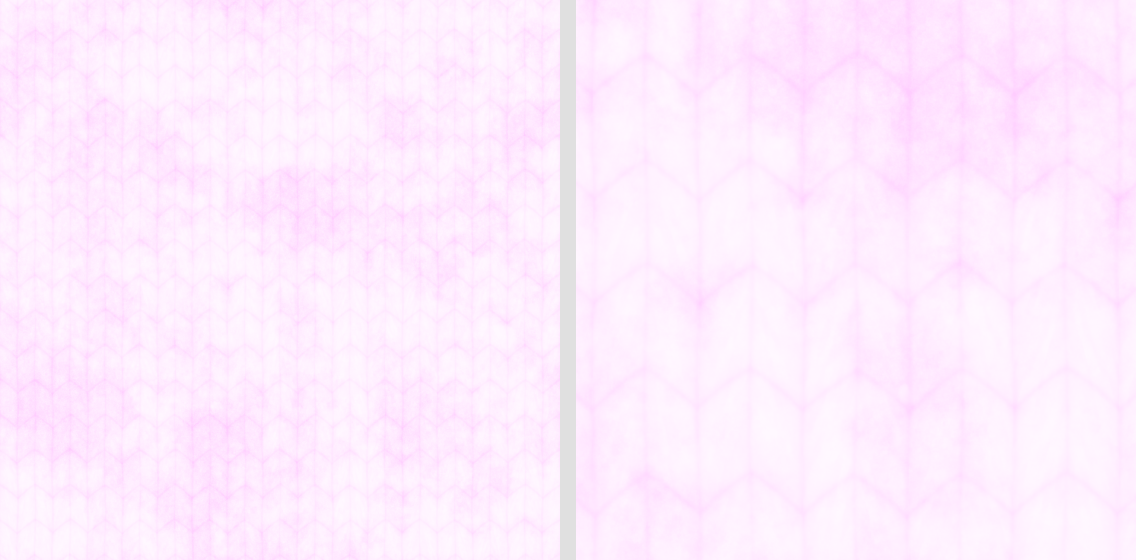
Left, the full canvas; right, a detail of the centre.
Write a WebGL 2 fragment shader that draws this texture.

```glsl
#version 300 es
precision highp float;
// Pale pink knitted fabric: 16 by 16 V-shaped stitches outlined by soft seams.
// Seams come from distances to mirrored columns and curved chevrons; the worn
// blotches and slanted fibres come from layered, smoothed cellular noise.

uniform vec2 u_resolution;
out vec4 fragColor;

const float STITCHES = 16.0;
const float ROW_OFFSET = 0.146;    // height of chevron peaks within a row
const float CHEVRON_DROP = 0.38;   // fall from peak to valley, in rows
const vec3 LIGHT_YARN = vec3(1.0, 0.966, 1.0);
const vec3 DARK_YARN = vec3(1.0, 0.80, 1.0);

vec3 hash3(vec2 p) {
    vec3 q = fract(p.xyx * vec3(0.1031, 0.1030, 0.0973));
    q += dot(q, q.yzx + 33.33);
    return fract((q.xxy + q.yzz) * q.zyx);
}

// Random value per cell, blended by distance to the jittered cell points.
float cellNoise(vec2 p, vec2 period, float seed) {
    vec2 cell = floor(p);
    vec2 local = p - cell;
    float total = 0.0;
    float weightSum = 0.0;
    for (int j = -1; j <= 1; j++) {
        for (int i = -1; i <= 1; i++) {
            vec2 neighbour = vec2(i, j);
            vec3 h = hash3(mod(cell + neighbour, period) + seed);
            vec2 r = neighbour + 0.15 + 0.7 * h.xy - local;
            float weight = exp(-6.0 * dot(r, r));
            total += weight * h.z;
            weightSum += weight;
        }
    }
    return total / weightSum;
}

// Octaves of cellular noise that tile over the unit square.
float cloud(vec2 uv, float frequency, float gain, float seed) {
    float total = 0.0;
    float amplitude = 1.0;
    float amplitudeSum = 0.0;
    for (int octave = 0; octave < 6; octave++) {
        total += amplitude * cellNoise(uv * frequency, vec2(frequency), seed);
        amplitudeSum += amplitude;
        amplitude *= gain;
        frequency *= 2.0;
        seed += 17.0;
    }
    return total / amplitudeSum;
}

// Thin core line with a wide soft halo.
float seam(float dist, float core, float halo) {
    float line = 1.0 - smoothstep(0.0, core, dist);
    return 0.35 * line + 0.65 * exp(-dist / halo);
}

// Shade of the seams around one stitch half.
float stitchSeams(vec2 p) {
    float side = 2.0 * abs(p.x - round(p.x));   // 0 at peak, 1 at valley
    float row = p.y - ROW_OFFSET + CHEVRON_DROP * pow(side, 1.2);
    float chevron = 0.82 * abs(row - round(row));
    float valley = 0.5 * (1.0 - side);
    float peak = 0.5 * side;
    return 0.27 * seam(valley, 0.05, 0.09)
         + 0.20 * seam(peak, 0.045, 0.07)
         + 0.27 * seam(chevron, 0.055, 0.09);
}

// Fine strands, mirrored so they lean along both arms of each V.
float fibres(vec2 p) {
    float mirrored = abs(p.x - round(p.x));
    vec2 strand = vec2(mirrored + 0.25 * p.y, p.y) * vec2(16.0, 4.0);
    strand.x += 60.0 * round(p.x);
    return cellNoise(strand, vec2(4096.0), 91.0) - 0.5;
}

void main() {
    vec2 uv = gl_FragCoord.xy / u_resolution;
    vec2 p = uv * STITCHES;

    // Slight unevenness of the yarn
    vec2 wobble = 0.015 * sin(p.yx * vec2(2.3, 1.9) + 2.0 * sin(p * 0.8));
    float seams = stitchSeams(p + wobble);

    // Small worn patches, with speckle strongest inside them
    float wear = smoothstep(0.30, 0.80, cloud(uv, 6.0, 0.74, 5.0));
    float speckle = cloud(uv, 48.0, 0.85, 140.0) - 0.5;

    float shade = seams * (0.85 + 0.4 * wear) + 0.42 * wear
                + speckle * (0.2 + 0.6 * wear)
                + 0.09 * fibres(p);
    vec3 color = mix(LIGHT_YARN, DARK_YARN, clamp(shade, -0.05, 1.0));
    fragColor = vec4(clamp(color, 0.0, 1.0), 1.0);
}
```
